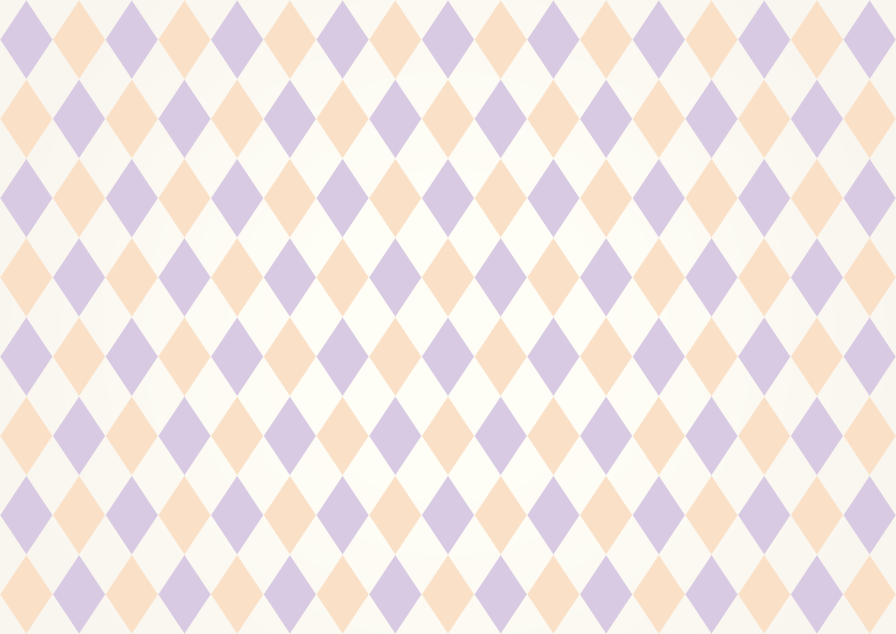
Give the GLSL for this pattern, as a Shadertoy shader.

```glsl
// Harlequin grid of alternating peach and lilac diamonds on softly shaded cream.

const vec2  GRID         = vec2(17.0, 8.0);    // diamonds across and down
const float DIAMOND_SIZE = 0.495;              // half diagonal, in cells
const vec3  PEACH        = vec3(0.980, 0.878, 0.780);
const vec3  LILAC        = vec3(0.851, 0.792, 0.890);
const vec3  CREAM_CENTRE = vec3(0.998, 0.994, 0.966);
const vec3  CREAM_EDGE   = vec3(0.974, 0.963, 0.936);
const vec2  GLOW_CENTRE  = vec2(0.5, 0.47);
const float GLOW_RADIUS  = 0.60;               // in canvas widths
const float EDGE_SOFTNESS = 0.75;              // in pixels

// Cream ground that darkens gently away from the glow centre.
vec3 creamGround(vec2 uv) {
    vec2 offset = uv - GLOW_CENTRE;
    offset.y *= iResolution.y / iResolution.x;
    float shade = smoothstep(0.08, GLOW_RADIUS, length(offset));
    return mix(CREAM_CENTRE, CREAM_EDGE, shade);
}

// Diamond coverage within one cell, smoothed across its slanted edge.
float diamondMask(vec2 local) {
    float edge = abs(local.x) + abs(local.y) - DIAMOND_SIZE;
    float softness = EDGE_SOFTNESS * length(GRID / iResolution.xy);
    return 1.0 - smoothstep(-softness, softness, edge);
}

void mainImage(out vec4 fragColor, in vec2 fragCoord) {
    vec2 uv = fragCoord / iResolution.xy;
    vec2 cell = floor(uv * GRID);
    vec2 local = fract(uv * GRID) - 0.5;

    // Neighbouring cells alternate in colour, starting with peach at lower left.
    float parity = mod(cell.x + cell.y, 2.0);
    vec3 diamond = mix(PEACH, LILAC, parity);

    fragColor = vec4(mix(creamGround(uv), diamond, diamondMask(local)), 1.0);
}
```
